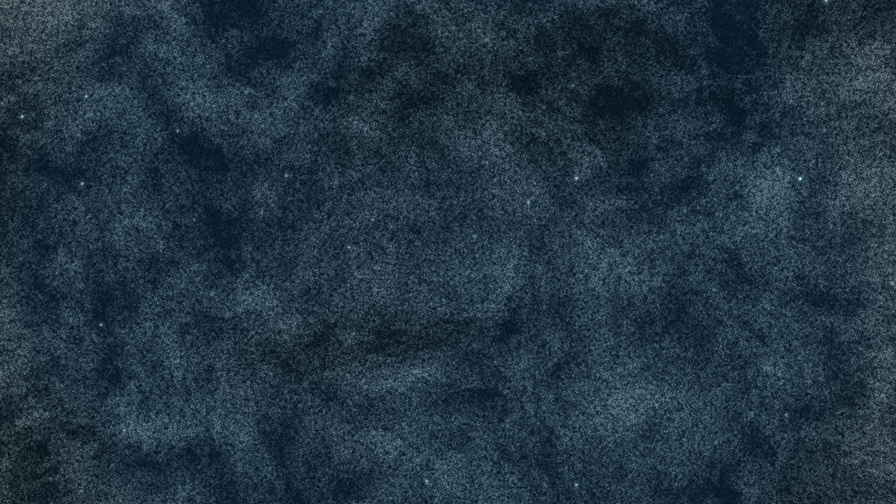
Reproduce this texture procedurally as a Shadertoy shader.

```glsl
// Dusty night-blue field: cloudy drifts of fine pale grain, dark pools and sparse stars.

const vec3 BLUE_SHADOW  = vec3(0.030, 0.100, 0.160);
const vec3 BLACK_SHADOW = vec3(0.030, 0.075, 0.110);
const vec3 PALE_DUST    = vec3(0.325, 0.430, 0.475);
const vec3 EDGE_DUST    = vec3(0.360, 0.420, 0.440);
const vec3 STAR_COLOR   = vec3(0.500, 0.620, 0.640);

const float DRIFT_SCALE    = 1.7;    // broad drifts per canvas height
const float DRIFT_CONTRAST = 0.8;
const float CLOUD_SCALE    = 5.0;    // clouds per canvas height
const float CLOUD_CONTRAST = 2.0;
const float WISP_SCALE     = 8.0;    // wisps per canvas height
const float WISP_CONTRAST  = 0.8;
const float POOL_DEPTH     = 0.7;
const float RIM_LIFT       = 0.15;
const float DUST_LEVEL     = 0.37;   // mean tone at density one
const float SPECK_SCALE    = 190.0;  // specks per canvas height
const float SPECK_GAIN     = 0.50;
const float SPECK_MEAN     = 0.36;
const float GRIT_SCALE     = 171.0;  // grit per canvas height
const float GRIT_GAIN      = 0.45;
const float CLUMP_SCALE    = 83.0;   // small clumps per canvas height
const float CLUMP_GAIN     = 0.24;
const float STAR_SCALE     = 5.0;

// Dark pools: centre xy, radii zw
const vec4 POOLS[3] = vec4[3](
    vec4( 0.12,  0.27, 0.46, 0.22),
    vec4(-0.10, -0.14, 0.26, 0.08),
    vec4(-0.82, -0.42, 0.15, 0.12));

vec2 hash2(vec2 p) {
    vec3 q = fract(p.xyx * vec3(0.1031, 0.1030, 0.0973));
    q += dot(q, q.yzx + 33.33);
    return fract((q.xx + q.yz) * q.zy);
}

mat2 rotation(float angle) {
    float c = cos(angle), s = sin(angle);
    return mat2(c, s, -s, c);
}

float cornerSlope(vec2 cell, vec2 offset) {
    float angle = 6.2832 * hash2(cell).x;
    return dot(vec2(cos(angle), sin(angle)), offset);
}

float gradientNoise(vec2 p) {
    vec2 i = floor(p), f = fract(p);
    vec2 u = f * f * f * (f * (f * 6.0 - 15.0) + 10.0);
    vec2 e = vec2(1.0, 0.0);
    return mix(mix(cornerSlope(i, f), cornerSlope(i + e, f - e), u.x),
               mix(cornerSlope(i + e.yx, f - e.yx), cornerSlope(i + 1.0, f - 1.0), u.x), u.y);
}

float fbm(vec2 p) {
    float sum = 0.0, amplitude = 0.5;
    for (int i = 0; i < 5; i++) {
        sum += amplitude * gradientNoise(p);
        p = rotation(0.7) * p * 2.03 + 17.3;
        amplitude *= 0.78;
    }
    return sum;
}

// Soft round specks of random brightness, one per jittered cell
float specks(vec2 p) {
    vec2 cell = floor(p);
    vec2 d = fract(p) - 0.25 - 0.5 * hash2(cell);
    float brightness = hash2(cell + 71.7).x;
    return pow(brightness, 1.2) * exp(-dot(d, d) / 0.12);
}

// Small bright points with a faint halo; chance is the share of filled cells
float stars(vec2 p, float scale, float chance) {
    p = p * scale + 40.0;
    vec2 cell = floor(p);
    vec2 d = (fract(p) - 0.2 - 0.6 * hash2(cell)) / scale;
    vec2 pick = hash2(cell + 9.1);
    float r2 = dot(d, d);
    float glow = exp(-r2 / 0.000008) + 0.15 * exp(-r2 / 0.00005);
    return step(pick.x, chance) * mix(0.3, 1.0, pick.y) * glow;
}

float darkPools(vec2 p) {
    float pool = 0.0;
    for (int i = 0; i < 3; i++) {
        vec2 d = rotation(-0.25) * (p - POOLS[i].xy) / POOLS[i].zw;
        pool = max(pool, exp(-dot(d, d)));
    }
    return pool;
}

void mainImage(out vec4 fragColor, in vec2 fragCoord) {
    vec2 p = (fragCoord - 0.5 * iResolution.xy) / iResolution.y;
    float rim = smoothstep(0.70, 1.05, length(p * vec2(1.0, 1.15)));

    // Dust density: drifts, clouds and wisps, thinned inside the pools
    vec2 warp = vec2(gradientNoise(p * 3.0 + 5.2), gradientNoise(p * 3.0 + 31.7));
    float drift = gradientNoise(p * DRIFT_SCALE + 0.5 * warp + 23.4);
    float cloud = fbm((p + 0.12 * warp) * CLOUD_SCALE + 8.0);
    float wisp = 0.2 - abs(gradientNoise((p + 0.1 * warp + 0.06 * cloud) * WISP_SCALE + 61.0));
    float pool = darkPools(p + 0.15 * warp + 0.08 * cloud);
    float density = 1.12 + DRIFT_CONTRAST * drift + CLOUD_CONTRAST * cloud
                  + WISP_CONTRAST * wisp - POOL_DEPTH * pool + RIM_LIFT * rim;
    density = clamp(density, 0.12, 2.2);

    // Fine grain: two turned layers of specks over grit and small clumps
    float grain = specks(rotation(0.4) * p * SPECK_SCALE + 300.0)
                + specks(rotation(1.1) * p * SPECK_SCALE * 1.13 + 500.0) - SPECK_MEAN;
    grain = SPECK_GAIN * grain
          + GRIT_GAIN * gradientNoise(rotation(0.8) * p * GRIT_SCALE + 400.0)
          + CLUMP_GAIN * gradientNoise(rotation(0.2) * p * CLUMP_SCALE + 200.0);
    float tone = clamp(density * DUST_LEVEL + sqrt(density) * grain, 0.0, 1.15);

    // Blue middle, black pools, greyer dust toward the rim
    float blackness = clamp(0.8 * pool + 0.5 * rim + 0.6 * warp.x, 0.0, 1.0);
    vec3 shadow = mix(BLUE_SHADOW, BLACK_SHADOW, blackness);
    vec3 color = mix(shadow, mix(PALE_DUST, EDGE_DUST, rim), tone);

    // Scattered stars and a faint central cluster
    float cluster = exp(-dot(p, p) / 0.03);
    color += STAR_COLOR * (stars(p, STAR_SCALE, 0.35) + 0.5 * stars(p, 24.0, 0.25 * cluster));

    fragColor = vec4(color, 1.0);
}
```
